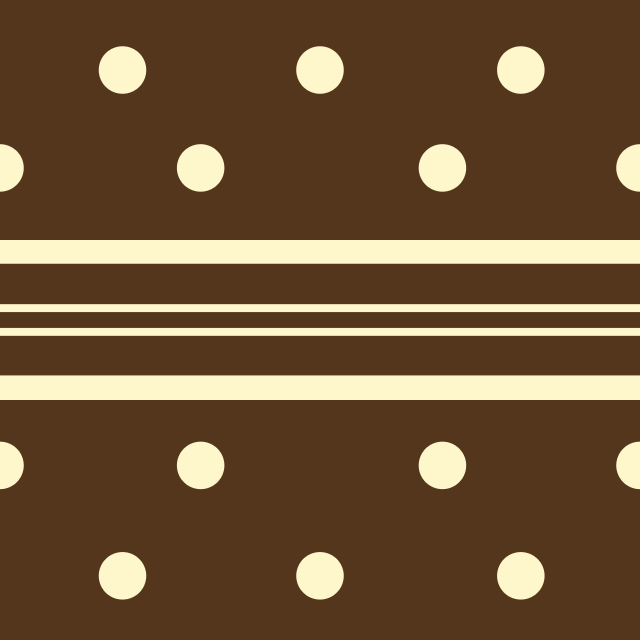
Give the GLSL for this pattern, as a WebGL 1 fragment shader.

```glsl
precision highp float;

uniform vec2 u_resolution;

const vec3 BROWN = vec3(0.33, 0.21, 0.112);
const vec3 CREAM = vec3(1.0, 0.97, 0.80);
const float DOT_RADIUS = 0.0371;

// Pixel coverage of a shape from its signed distance
float coverage(float dist, float pixel) {
    return clamp(0.5 - dist / pixel, 0.0, 1.0);
}

float stripe(float y, float bottom, float top) {
    return abs(y - 0.5 * (bottom + top)) - 0.5 * (top - bottom);
}

float disc(vec2 p, vec2 center, float radius) {
    return length(p - center) - radius;
}

// Three dots, spread around the middle
float tripleRow(vec2 p, float rowY) {
    float dist = 1.0;
    for (int i = -1; i <= 1; i++) {
        float k = float(i);
        float x = 0.5 + 0.3112 * k + 0.0026 * k * k;
        dist = min(dist, disc(p, vec2(x, rowY), DOT_RADIUS));
    }
    return dist;
}

// Two inner dots and two cut by the canvas sides
float staggeredRow(vec2 p, float rowY) {
    float dist = 1.0;
    for (int i = 0; i < 2; i++) {
        float side = float(i);
        float innerX = mix(0.3135, 0.6913, side);
        dist = min(dist, disc(p, vec2(side, rowY), DOT_RADIUS));
        dist = min(dist, disc(p, vec2(innerX, rowY), DOT_RADIUS));
    }
    return dist;
}

float dots(vec2 p) {
    float outer = min(tripleRow(p, 0.8906), tripleRow(p, 0.1003));
    float inner = min(staggeredRow(p, 0.7376), staggeredRow(p, 0.2728));
    return min(outer, inner);
}

// Wide bands framing a pair of thin lines
float stripes(float y) {
    float wide = min(stripe(y, 0.58789, 0.625), stripe(y, 0.375, 0.41341));
    float thin = min(stripe(y, 0.51237, 0.52474), stripe(y, 0.47526, 0.48763));
    return min(wide, thin);
}

void main() {
    vec2 p = gl_FragCoord.xy / u_resolution;
    float pixel = 1.0 / u_resolution.y;
    float ink = coverage(min(dots(p), stripes(p.y)), pixel);
    gl_FragColor = vec4(mix(BROWN, CREAM, ink), 1.0);
}
```
